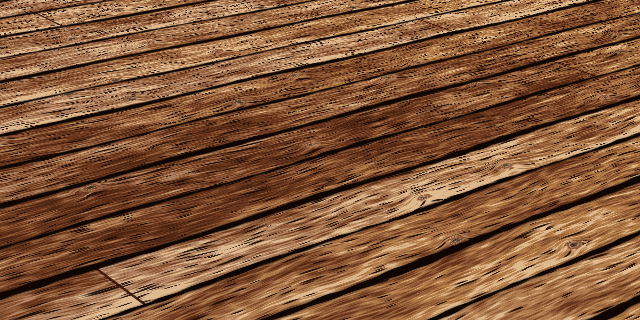
Reproduce this texture procedurally as a WebGL 1 fragment shader.

```glsl
precision highp float;
// Weathered deck planks receding in perspective, split by black gaps.
// A projective map gives plank coordinates; stretched cellular noise makes
// fibres, cracks and knots, and layered sines vary the stain and the edges.

uniform vec2 u_resolution;

vec2 hash2(vec2 p) {
  vec2 h = vec2(dot(p, vec2(127.1, 311.7)), dot(p, vec2(269.5, 183.3)));
  return fract(sin(h) * 43758.55);
}

// x: distance to the nearest feature point, y: random value of its cell
vec2 cellular(vec2 p) {
  vec2 base = floor(p);
  vec2 nearest = vec2(9.0, 0.0);
  for (int j = -1; j <= 1; j++) {
    for (int i = -1; i <= 1; i++) {
      vec2 cell = base + vec2(float(i), float(j));
      vec2 h = hash2(cell);
      float d = length(cell + h - p);
      if (d < nearest.x) nearest = vec2(d, fract(h.x * 7.3 + h.y * 5.1));
    }
  }
  return nearest;
}

// Thin dark dashes, kept in a given share of the cells
float cracks(vec2 p, float share) {
  vec2 c = cellular(p);
  float radius = 0.2 + 0.2 * fract(c.y * 9.7);
  return step(c.y, share) * (1.0 - smoothstep(radius * 0.4, radius, c.x));
}

void main() {
  vec2 q = gl_FragCoord.xy / u_resolution;
  vec2 p = vec2(2.0 * q.x, 1.0 - q.y);

  // Perspective: u runs along the planks, v counts them towards the viewer
  float depth = p.y - 0.0495 * p.x + 1.172;
  float u = (p.x + 2.604) / depth;
  float v = 19.72 - 26.71 * (1.0 - 0.1728 * p.x) / depth;
  float pixelV = 26.71 * (1.0 - 0.1728 * p.x) / (depth * depth * u_resolution.y);
  float pixelU = 1.0 / (depth * u_resolution.y);

  v += 0.018 * sin(u * 8.0 + floor(v + 0.5) * 2.3);
  float row = floor(v);
  float across = v - row;

  // A few rows are butted from two planks
  vec4 jointed = 1.0 - step(0.5, abs(vec4(-2.0, 2.0, 5.0, 7.0) - row));
  float joint = dot(jointed, vec4(2.25, 3.35, 3.39, 1.455))
              + 9.0 * (1.0 - dot(jointed, vec4(1.0)));
  float second = step(joint, u);
  float plank = row + 37.0 * second;
  vec2 seed = hash2(vec2(plank, 4.0));

  // Knots bend the grain around them
  vec2 knot = cellular(vec2(u * 5.5 + seed.x * 40.0, across * 1.3 + plank * 9.0));
  float isKnot = step(0.85, knot.y);
  float bend = isKnot * exp(-knot.x * knot.x * 18.0);
  float y = across + 0.05 * sin(u * 6.0 + plank * 2.0)
          + 0.014 * sin(u * 23.0 + across * 6.0 + plank) + 0.12 * bend;
  vec2 grain = vec2(u + seed.x * 30.0, y + plank * 5.0);

  // Long fibres and broad stain
  float fibre = 0.45 * (cellular(grain * vec2(5.0, 7.0)).x - 0.45)
              + 0.5 * (cellular(grain * vec2(8.0, 19.0)).x - 0.45)
              + 0.5 * (cellular(grain * vec2(21.0, 33.0)).x - 0.45);
  float stain = sin(u * 6.0 + plank * 4.1 + across * 2.0)
              + sin(u * 13.0 - across * 5.0 + plank)
              + sin(u * 3.1 + across * 7.0 + seed.y * 6.0);
  float tone = 0.52 + fibre + 0.08 * stain + 0.24 * (seed.y - 0.5);
  tone += 0.12 * smoothstep(0.5, 0.9, q.y) + 0.12 * second;
  tone += 0.08 * smoothstep(8.0, 9.5, v);
  tone -= 0.15 * exp(-pow((v - 6.0) * 0.8, 2.0));

  // Pale worn strip along the near edge of some planks
  tone += 0.3 * step(0.4, seed.x) * smoothstep(0.74, 0.9, y);

  // Wood ramp, pinker on the left and golden on the right
  float golden = smoothstep(-0.5, 0.6, q.x - 0.4 + 0.3 * sin(plank * 2.4));
  vec3 light = mix(vec3(0.69, 0.51, 0.38), vec3(0.7, 0.48, 0.27), golden);
  vec3 color = mix(vec3(0.3, 0.14, 0.07), vec3(0.41, 0.21, 0.11), smoothstep(0.0, 0.18, tone));
  color = mix(color, vec3(0.56, 0.35, 0.21), smoothstep(0.24, 0.44, tone));
  color = mix(color, light, smoothstep(0.47, 0.64, tone));
  color = mix(color, vec3(0.88, 0.73, 0.56), smoothstep(0.7, 0.92, tone));

  // Knot: cream halo around a dark, uneven heart
  float reach = knot.x + 0.22 * fibre;
  float ring = 0.5 + 0.5 * sin(reach * 42.0 + 1.0);
  float halo = isKnot * (1.0 - smoothstep(0.09, 0.19, reach));
  color = mix(color, mix(vec3(0.5, 0.28, 0.16), vec3(0.9, 0.76, 0.6), ring), 0.85 * halo);
  color *= 1.0 - 0.6 * isKnot * (1.0 - smoothstep(0.02, 0.05, reach));

  // Weather cracks, long and thin, denser on some planks
  float wear = 0.14 + 0.26 * fract(seed.x * 5.0 + seed.y) + 0.05 * stain;
  wear += 0.25 * exp(-pow((v - 4.5) * 1.6, 2.0));
  float crack = max(cracks(grain * vec2(6.0, 13.0) + 3.0, wear * 0.7),
                    cracks(grain * vec2(12.0, 21.0) + 8.0, wear));
  color = mix(color, vec3(0.09, 0.035, 0.02), 0.9 * crack * (1.0 - halo));

  // Butt joints
  float seam = 1.0 - smoothstep(0.002, 0.003 + pixelU, abs(u - joint));
  color = mix(color, vec3(0.2, 0.07, 0.03), 0.9 * seam);

  // Gaps with ragged, shaded edges
  float line = floor(v + 0.5);
  float gap = 0.036 + 0.022 * mod(line, 2.0) + 0.012 * sin(u * 9.0 + line * 3.0)
            + 0.006 * sin(u * 67.0 + line) + 0.04 * fibre;
  float edge = abs(v - line);
  color *= mix(0.75, 1.0, smoothstep(gap, gap + 0.04, edge));
  color = mix(vec3(0.06, 0.025, 0.017), color,
              smoothstep(gap - 0.7 * pixelV, gap + 0.7 * pixelV, edge));
  gl_FragColor = vec4(color, 1.0);
}
```
